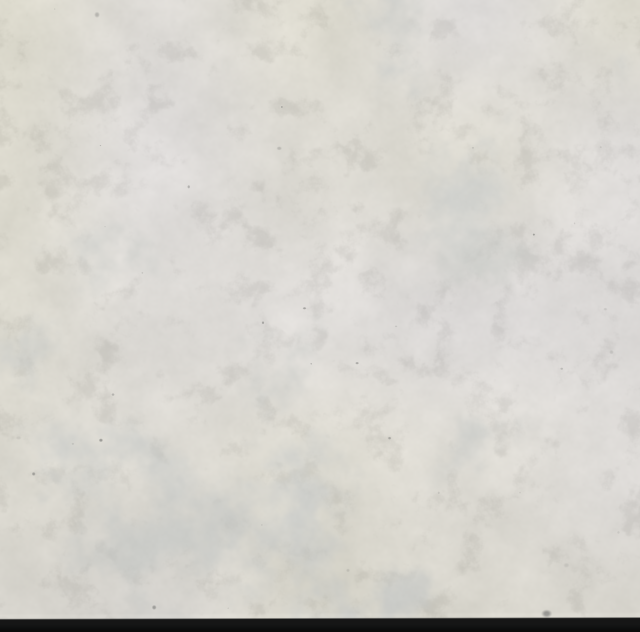
Reproduce this texture procedurally as a Shadertoy shader.

```glsl
#define PAPER vec3(0.869, 0.859, 0.831)
#define STAIN vec3(0.780, 0.792, 0.785)
#define FLECK vec3(0.50, 0.50, 0.49)
#define BORDER vec3(0.068, 0.070, 0.070)
#define BORDER_HEIGHT 0.0200
#define BORDER_TILT 0.0025
#define CLOUD_SCALE 11.0
#define CLOUD_CONTRAST 0.085
#define STAIN_SCALE 6.5
#define GRAIN_CONTRAST 0.016
#define FLECK_CELLS 15.0
#define FLECK_SHARE 0.14

// Integer hash: three values in 0..1 per lattice cell
vec3 hash3(vec2 cell) {
    uvec3 v = uvec3(uvec2(ivec2(cell)), 77u) * 1664525u + 1013904223u;
    v.x += v.y * v.z; v.y += v.z * v.x; v.z += v.x * v.y;
    v ^= v >> 16u;
    v.x += v.y * v.z; v.y += v.z * v.x; v.z += v.x * v.y;
    return vec3(v >> 8u) / 16777216.0;
}

float valueNoise(vec2 p) {
    vec2 cell = floor(p), f = fract(p);
    f = f * f * (3.0 - 2.0 * f);
    float low = mix(hash3(cell).x, hash3(cell + vec2(1, 0)).x, f.x);
    float high = mix(hash3(cell + vec2(0, 1)).x, hash3(cell + vec2(1, 1)).x, f.x);
    return mix(low, high, f.y);
}

// Rotated octaves, so the lattice does not show
float fbm(vec2 p) {
    const mat2 turn = mat2(1.6, 1.2, -1.2, 1.6);
    float sum = 0.0, amplitude = 0.5, total = 0.0;
    for (int i = 0; i < 5; i++) {
        sum += amplitude * valueNoise(p);
        total += amplitude;
        p = turn * p + 17.3;
        amplitude *= 0.6;
    }
    return sum / total;
}

// Rare soft specks, at most one per cell
float flecks(vec2 p) {
    vec2 q = p * FLECK_CELLS, cell = floor(q);
    vec3 place = hash3(cell + 300.0), kind = hash3(cell + 700.0);
    vec2 offset = (q - cell - mix(vec2(0.2), vec2(0.8), place.xy)) / FLECK_CELLS;
    offset.y *= mix(0.8, 1.5, kind.z);
    float radius = mix(0.002, 0.006, kind.x * kind.x);
    float spot = 1.0 - smoothstep(0.2 * radius, radius, length(offset));
    return spot * step(place.z, FLECK_SHARE) * mix(0.15, 0.75, kind.y * kind.y);
}

void mainImage(out vec4 fragColor, in vec2 fragCoord) {
    vec2 p = fragCoord / iResolution.y;

    // Cloudy pulp
    float cloud = fbm(p * CLOUD_SCALE + 5.0) - 0.5;
    vec3 color = PAPER + CLOUD_CONTRAST * cloud * vec3(1.0, 0.96, 0.98);
    float smudge = smoothstep(0.54, 0.80, fbm(p * 24.0 + 41.0));
    color -= 0.05 * smudge;

    // Broad bluish stains and warm patches
    float stain = smoothstep(0.53, 0.80, fbm(p * STAIN_SCALE + 91.0));
    color = mix(color, STAIN, 0.62 * stain);
    color.b -= 0.045 * (valueNoise(p * 4.0 + 63.0) - 0.5) * (1.0 - stain);

    // Fine fibre grain
    float grain = 0.6 * valueNoise(p * 95.0) + 0.4 * valueNoise(p.yx * 210.0 + 31.0);
    color += GRAIN_CONTRAST * (grain - 0.5);

    // Falloff towards the lower edge
    color *= mix(0.972, 1.0, smoothstep(0.0, 0.38, p.y));

    // Specks, with one larger on the rim
    color = mix(color, FLECK, flecks(p));
    float rimSpeck = 1.0 - smoothstep(0.002, 0.009, length((p - vec2(0.865, 0.029)) * vec2(0.9, 1.2)));
    color = mix(color, FLECK, 0.75 * rimSpeck);

    // Pale rim and dark border
    float height = p.y - BORDER_HEIGHT - BORDER_TILT * p.x;
    color += 0.018 * (1.0 - smoothstep(0.001, 0.006, abs(height - 0.004)));
    vec3 border = BORDER * mix(0.6, 1.25, smoothstep(0.0, 0.014, p.y));
    color = mix(border, color, smoothstep(-0.0015, 0.002, height));

    fragColor = vec4(color, 1.0);
}
```
